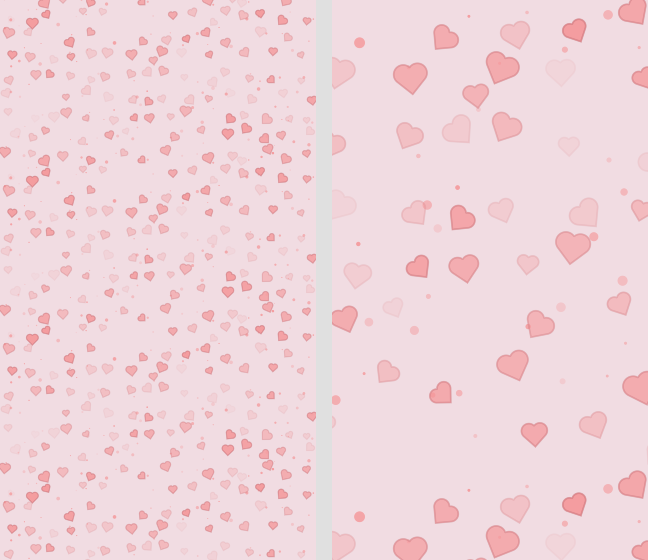
Left, the full canvas; right, a detail of the centre.
This pattern is drawn by a Shadertoy shader. Its source:

```glsl
// Scattered tilted hearts and small dots in coral tints on pale pink.
// Two jittered grids hold one shape per cell; the scatter repeats
// vertically every half canvas width, and opacity varies per shape.

float hash(vec2 p) {
    return fract(sin(dot(p, vec2(127.1, 311.7))) * 43758.5453);
}

float dot2(vec2 v) { return dot(v, v); }

// Signed distance to a heart with its tip at the origin, about 1.1 tall.
float heartDistance(vec2 p) {
    p.x = abs(p.x);
    if (p.x + p.y > 1.0) return length(p - vec2(0.25, 0.75)) - 0.3536;
    float edge = min(dot2(p - vec2(0.0, 1.0)), dot2(p - 0.5 * max(p.x + p.y, 0.0)));
    return sqrt(edge) * sign(p.x - p.y);
}

// Soft round dots, some cells left empty.
vec3 addDots(vec3 color, vec2 uv, vec3 coral) {
    vec2 grid = uv * 20.0;
    float pixel = 20.0 / iResolution.x;
    for (int y = -1; y <= 1; y++)
    for (int x = -1; x <= 1; x++) {
        vec2 cell = floor(grid) + vec2(x, y);
        vec2 id = vec2(cell.x, mod(cell.y, 10.0)) + 37.0;
        if (hash(id) > 0.55) continue;
        vec2 center = cell + 0.1 + 0.8 * vec2(hash(id + 11.3), hash(id + 23.7));
        float radius = mix(0.03, 0.115, pow(hash(id + 5.9), 1.4));
        float d = length(grid - center) - radius;
        float opacity = mix(0.2, 1.0, hash(id + 47.1));
        color = mix(color, coral, opacity * smoothstep(0.6, -0.6, d / pixel));
    }
    return color;
}

// Tilted hearts with a translucent fill and a thin darker rim.
vec3 addHearts(vec3 color, vec2 uv, vec3 coral) {
    vec2 grid = uv * 16.0;
    float pixel = 16.0 / iResolution.x;
    for (int y = -1; y <= 1; y++)
    for (int x = -1; x <= 1; x++) {
        vec2 cell = floor(grid) + vec2(x, y);
        vec2 id = vec2(cell.x, mod(cell.y, 8.0)) + 3.0;
        if (hash(id) > 0.88) continue;
        vec2 center = cell + 0.5 + 0.66 * (vec2(hash(id + 13.1), hash(id + 29.3)) - 0.5);
        float opacity = mix(0.06, 1.0, hash(id + 61.7));
        float size = mix(0.27, 0.53, mix(hash(id + 7.7), opacity, 0.25));
        float angle = 1.6 * (hash(id + 83.9) - 0.5);
        float c = cos(angle), s = sin(angle);
        vec2 local = mat2(c, s, -s, c) * (grid - center) / size;
        float d = heartDistance(local + vec2(0.0, 0.58)) * size;
        float fill = smoothstep(0.6, -0.6, d / pixel);
        float rim = 1.0 - smoothstep(0.008, 0.008 + pixel, abs(d + 0.008));
        color = mix(color, coral, opacity * fill);
        color = mix(color, vec3(0.76, 0.43, 0.46), 0.45 * opacity * rim);
    }
    return color;
}

void mainImage(out vec4 fragColor, in vec2 fragCoord) {
    vec2 uv = fragCoord / iResolution.x;
    vec3 coral = vec3(0.957, 0.61, 0.62);
    vec3 color = vec3(0.945, 0.863, 0.886);
    color = addDots(color, uv, coral);
    color = addHearts(color, uv, coral);
    fragColor = vec4(color, 1.0);
}
```
